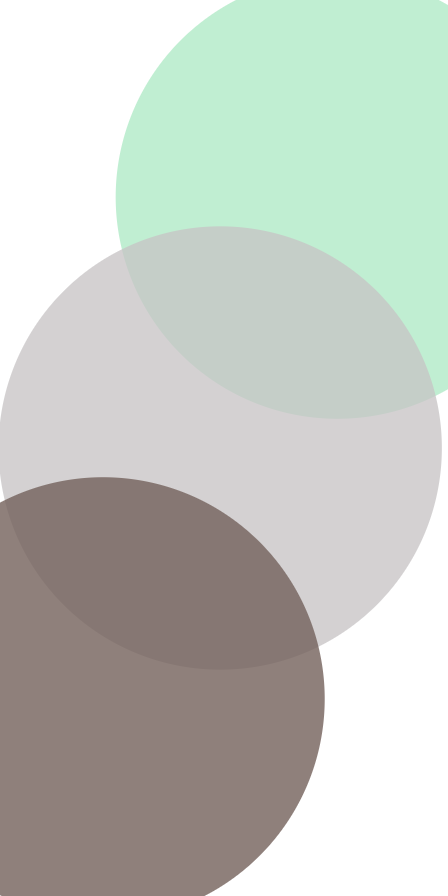
Give the GLSL for this background, as a Shadertoy shader.

```glsl
// Three large overlapping translucent discs, green, grey and brown, stepping down a white ground.

// Soft-edged coverage of a disc; all discs share one radius.
float disc(vec2 p, vec2 center) {
    float pixel = 1.0 / iResolution.x;
    return clamp(0.5 - (length(p - center) - 0.4948) / pixel, 0.0, 1.0);
}

void mainImage(out vec4 fragColor, in vec2 fragCoord) {
    // One unit is the canvas width
    vec2 p = fragCoord / iResolution.x;
    vec3 color = vec3(1.0);

    // Discs from back to front, evenly spaced along a diagonal
    vec2 middle = vec2(0.4915, 1.0);
    vec2 spacing = vec2(0.2615, 0.56);
    color = mix(color, vec3(0.753, 0.933, 0.822), disc(p, middle + spacing));
    color = mix(color, vec3(0.780, 0.768, 0.773), 0.77 * disc(p, middle));
    color = mix(color, vec3(0.451, 0.378, 0.355), 0.80 * disc(p, middle - spacing));

    fragColor = vec4(color, 1.0);
}
```
